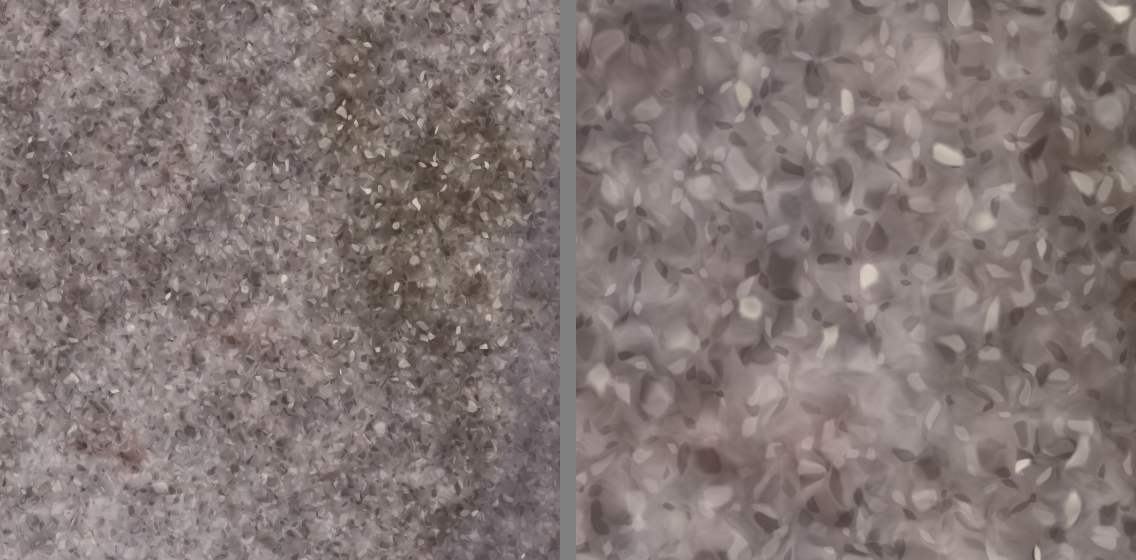
Left, the full canvas; right, a detail of the centre.
Give the GLSL for this texture, as a Shadertoy shader.

```glsl
// Weathered asphalt: mottled mauve-grey grit, pale pebbles and a damp olive stain.

const vec3 GREY_TINT = vec3(0.034, -0.014, -0.020);
const vec3 OLIVE_TINT = vec3(0.000, -0.002, -0.038);
const vec3 RUST_TINT = vec3(0.022, -0.012, -0.020);
const vec3 VIOLET_TINT = vec3(-0.012, -0.004, 0.015);
const vec3 PEBBLE_DULL = vec3(0.62, 0.58, 0.56);
const vec3 PEBBLE_PALE = vec3(0.79, 0.75, 0.70);

vec3 hash3(vec3 p) {
    p = fract(p * vec3(0.1031, 0.1030, 0.0973));
    p += dot(p, p.yxz + 33.33);
    return fract((p.xxy + p.yxx) * p.zyx);
}

float valueNoise(vec2 p, float seed) {
    vec2 cell = floor(p);
    vec2 f = fract(p);
    f = f * f * (3.0 - 2.0 * f);
    float a = hash3(vec3(cell, seed)).x;
    float b = hash3(vec3(cell + vec2(1, 0), seed)).x;
    float c = hash3(vec3(cell + vec2(0, 1), seed)).x;
    float d = hash3(vec3(cell + vec2(1, 1), seed)).x;
    return mix(mix(a, b, f.x), mix(c, d, f.x), f.y);
}

float fbm(vec2 p, float seed) {
    float sum = 0.0;
    float weight = 0.5;
    for (int i = 0; i < 4; i++) {
        sum += weight * valueNoise(p, seed + float(i));
        p = mat2(1.6, 1.2, -1.2, 1.6) * p;
        weight *= 0.5;
    }
    return sum / 0.9375;
}

vec2 warp(vec2 p, float scale, float amount, float seed) {
    vec2 shift = vec2(valueNoise(p * scale, seed), valueNoise(p * scale, seed + 5.0));
    return p + amount * (shift - 0.5);
}

float blob(vec2 p, vec2 centre, vec2 radius) {
    vec2 d = (p - centre) / radius;
    return exp(-dot(d, d));
}

// Overlapping angular grains: x is a random tone in 0..1, y is the coverage.
vec2 scatter(vec2 p, float scale, float density, float size, float seed) {
    vec2 q = p * scale;
    vec2 paint = vec2(0.5, 0.0);
    for (int y = -1; y <= 1; y++) {
        for (int x = -1; x <= 1; x++) {
            vec2 id = floor(q) + vec2(x, y);
            vec3 place = hash3(vec3(id, seed));
            vec3 form = hash3(vec3(id, seed + 17.0));
            float angle = 1.75 + 2.4 * (form.x - 0.5);
            vec2 axis = vec2(cos(angle), sin(angle));
            vec2 d = q - id - 0.15 - 0.7 * place.xy;
            d = vec2(dot(d, axis), dot(d, vec2(-axis.y, axis.x)));
            d.y *= 1.1 + 0.8 * form.y;
            float reach = max(length(d), 0.8 * (abs(d.x) + abs(d.y)));
            float radius = size * (0.6 + 0.6 * form.z);
            float mask = 1.0 - smoothstep(0.6 * radius, 1.15 * radius, reach);
            mask *= step(place.z, density);
            paint = mix(paint, vec2(fract(form.z * 7.0 + form.x), 1.0), mask);
        }
    }
    return paint;
}

void mainImage(out vec4 fragColor, in vec2 fragCoord) {
    vec2 uv = fragCoord / iResolution.xy;
    vec2 p = warp(uv, 75.0, 0.010, 3.0);
    vec2 region = warp(warp(uv, 9.0, 0.10, 11.0), 32.0, 0.045, 21.0);

    // Large areas of damp, rust and smoother paving
    float stain = blob(region, vec2(0.74, 0.56), vec2(0.15, 0.20));
    stain += 0.7 * blob(region, vec2(0.64, 0.82), vec2(0.05, 0.12));
    stain += 0.6 * blob(region, vec2(0.90, 0.72), vec2(0.06, 0.10));
    stain = min(stain, 1.0);
    float damp = blob(region, vec2(0.79, 0.18), vec2(0.06, 0.19));
    damp += 0.9 * blob(region, vec2(0.52, 0.76), vec2(0.07, 0.035));
    float rust = blob(region, vec2(0.19, 0.21), vec2(0.04, 0.03));
    rust += blob(region, vec2(0.43, 0.42), vec2(0.05, 0.05));
    rust += 0.7 * blob(region, vec2(0.34, 0.68), vec2(0.04, 0.03));
    float paving = smoothstep(-0.02, 0.05, region.x - 0.85 - 0.2 * (region.y - 0.25));
    float bleach = blob(uv, vec2(0.20, 0.0), vec2(0.45, 0.27));

    // Broad tone, then mottling and two sizes of grit
    float tone = 0.485 + 0.20 * (fbm(uv * 11.0, 31.0) - 0.5);
    tone += 0.095 * bleach - 0.145 * stain - 0.11 * damp - 0.10 * rust - 0.04 * paving;
    float contrast = mix(1.0, 0.65, paving);
    tone += contrast * 0.16 * (valueNoise(p * 34.0, 36.0) - 0.5);
    tone += contrast * 0.27 * (fbm(p * 75.0, 41.0) - 0.5);
    vec2 coarse = scatter(p, 52.0, 0.8, 0.56, 51.0);
    vec2 fine = scatter(p, 84.0, 0.85, 0.58, 61.0);
    tone += contrast * 0.29 * (coarse.x - 0.5) * coarse.y;
    tone += contrast * 0.27 * (fine.x - 0.5) * fine.y;

    // Soft limits keep the grit within the range of real stone
    tone = 0.48 + 0.27 * tanh((tone - 0.48) / 0.27);
    vec3 color = vec3(tone) + GREY_TINT;
    color += OLIVE_TINT * stain + RUST_TINT * rust;
    color += VIOLET_TINT * (paving + 0.6 * bleach);
    color += vec3(0.02, 0.0, -0.02) * (fbm(uv * 24.0, 71.0) - 0.5);

    // Pale stones, most exposed inside the stain
    float exposed = mix(0.10 + 0.26 * stain, 0.03, paving);
    vec2 pebble = scatter(p, 42.0, exposed, 0.42, 81.0);
    float sheen = 0.85 + 0.3 * valueNoise(p * 110.0, 91.0);
    vec3 stone = mix(PEBBLE_DULL, PEBBLE_PALE, pebble.x * pebble.x) * sheen;
    color = mix(color, stone, 0.9 * pebble.y);

    fragColor = vec4(clamp(color, 0.0, 1.0), 1.0);
}
```
